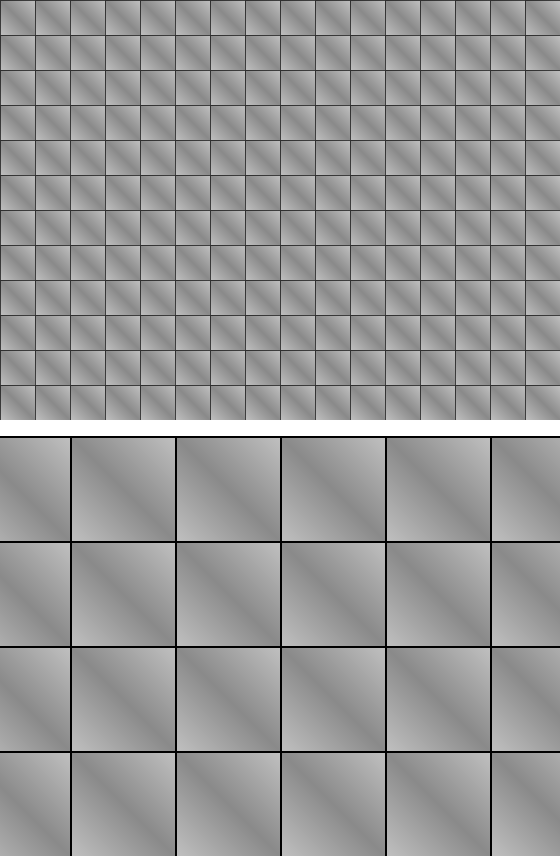
Top, the full canvas; bottom, a detail of the centre.
A Shadertoy shader for this pattern:

```glsl
// Antialiased coverage of a line lying just inside the start of each tile
vec2 lineCoverage(vec2 cell, float width, float pixel) {
    vec2 dist = abs(fract(cell - 0.5 * width + 0.5) - 0.5);
    return clamp((0.5 * width - dist) / pixel + 0.5, 0.0, min(1.0, width / pixel));
}

// Grey that is darkest on the falling diagonal and brightens toward the far corners
float foldedShade(vec2 local) {
    return mix(0.54, 0.755, abs(local.x - local.y));
}

void mainImage(out vec4 fragColor, in vec2 fragCoord) {
    // Square tiles, twelve down, counted from the upper left corner
    float pixel = 12.0 / iResolution.y;
    vec2 cell = vec2(fragCoord.x, iResolution.y - fragCoord.y) * pixel;

    // Tile gradient
    float shade = foldedShade(fract(cell));

    // Thin black grid on the left and upper side of every tile
    vec2 grid = lineCoverage(cell, 0.019, pixel);
    shade *= 1.0 - max(grid.x, grid.y);

    fragColor = vec4(vec3(shade), 1.0);
}
```
